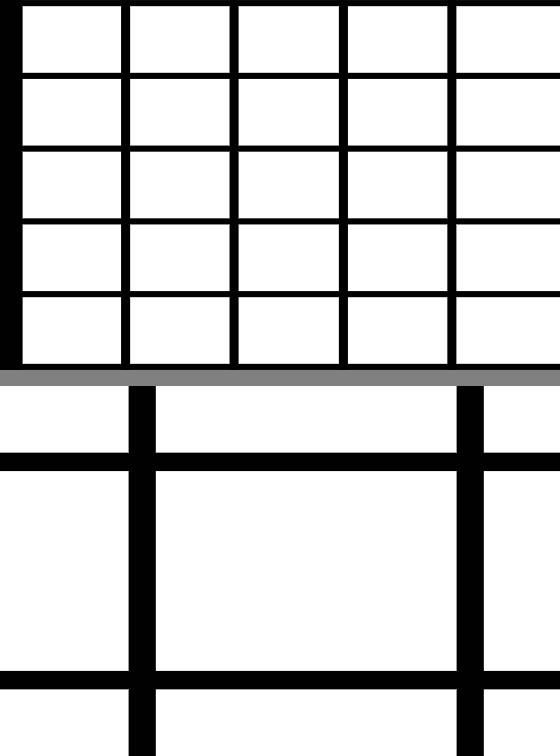
Top: the whole. Bottom: its middle third, enlarged.
A Shadertoy shader for this pattern:

```glsl
// Pixel coverage of a bar, given its distance from centre and half width
float barCoverage(float offset, float halfWidth, float resolution) {
    return clamp(0.5 + (halfWidth - abs(offset)) * resolution, 0.0, 1.0);
}

void mainImage(out vec4 fragColor, in vec2 fragCoord) {
    vec2 uv = fragCoord / iResolution.xy;
    vec3 ink = vec3(0.005);
    vec3 paper = vec3(1.0);

    // Wide left margin
    float grid = clamp(0.5 + (0.0404 - uv.x) * iResolution.x, 0.0, 1.0);

    // Four thick uprights, slightly uneven; the right side stays open
    for (int i = 0; i < 4; i++) {
        float k = float(i);
        float centre = 0.2243 + 0.1942 * k - 0.0006 * sin(2.0944 * k);
        grid = max(grid, barCoverage(uv.x - centre, 0.0081, iResolution.x));
    }

    // Six thinner rails bounding five rows
    float railOffset = (fract((uv.y - 0.0084) / 0.19664 + 0.5) - 0.5) * 0.19664;
    grid = max(grid, barCoverage(railOffset, 0.0083, iResolution.y));

    fragColor = vec4(mix(paper, ink, grid), 1.0);
}
```
